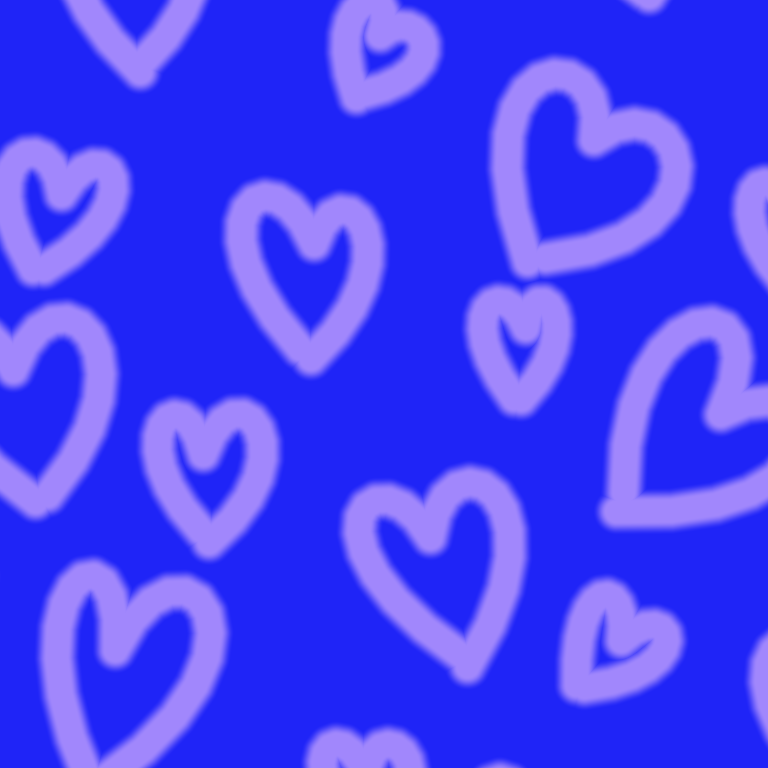
This pattern is drawn by a WebGL 2 fragment shader. Its source:

```glsl
#version 300 es
precision highp float;
// Draws soft lilac hand-drawn heart outlines scattered over vivid blue.

uniform vec2 u_resolution;
out vec4 fragColor;

const vec3 BLUE = vec3(0.12, 0.14, 0.97);
const vec3 LILAC = vec3(0.63, 0.53, 0.99);
const float CELL = 0.29;           // mean spacing of the hearts
const float GRID_TILT = 0.33;      // turns the grid so that rows do not show
const float WOBBLE = 0.035;        // offset of a heart from its cell centre
const float STROKE_RADIUS = 0.0222;
const float SOFTNESS = 0.009;      // half width of the blurred edge
const int SEGMENTS = 12;

// Integer hash: two random values in 0..1 for a cell and a seed.
vec2 hash2(ivec2 cell, int seed) {
    uvec2 v = uvec2(cell + ivec2(seed * 37 + 512, seed * 91 + 512));
    v = v * 1664525u + 1013904223u;
    v.x += v.y * 1664525u;
    v.y += v.x * 1664525u;
    v ^= v >> 16u;
    v.x += v.y * 1664525u;
    v.y += v.x * 1664525u;
    v ^= v >> 16u;
    return vec2(v >> 8u) / 16777216.0;
}

mat2 rotation(float angle) {
    float c = cos(angle), s = sin(angle);
    return mat2(c, s, -s, c);
}

float segmentDistance(vec2 p, vec2 a, vec2 b) {
    vec2 ab = b - a;
    float t = clamp(dot(p - a, ab) / max(dot(ab, ab), 1e-6), 0.0, 1.0);
    return length(p - a - ab * t);
}

vec2 bezier(vec2 a, vec2 b, vec2 c, vec2 d, float t) {
    float u = 1.0 - t;
    return u * u * u * a + 3.0 * u * u * t * b + 3.0 * u * t * t * c + t * t * t * d;
}

float bezierDistance(vec2 p, vec2 a, vec2 b, vec2 c, vec2 d) {
    float nearest = 1e3;
    vec2 previous = a;
    for (int i = 1; i <= SEGMENTS; i++) {
        vec2 next = bezier(a, b, c, d, float(i) / float(SEGMENTS));
        nearest = min(nearest, segmentDistance(p, previous, next));
        previous = next;
    }
    return nearest;
}

// Unit heart: two uneven strokes from the notch over a lobe to the tip.
float heartDistance(vec2 p, ivec2 cell) {
    vec2 lean = hash2(cell, 3) - 0.5;
    vec2 notch = vec2(0.3 * lean.x, 0.25 + 0.25 * lean.y);
    float nearest = 1e3;
    for (int half_ = 0; half_ < 2; half_++) {
        float side = float(half_ * 2 - 1);
        vec2 lobe = hash2(cell, 4 + half_);
        vec2 flank = hash2(cell, 6 + half_);
        vec2 ending = hash2(cell, 8 + half_);
        vec2 rise = vec2(side * (0.2 + 0.35 * lobe.x), 1.3 + 0.6 * lobe.y);
        vec2 fall = vec2(side * (1.4 + 0.45 * flank.x), 0.25 + 0.5 * flank.y);
        vec2 tip = vec2(0.45 * lean.y + side * 0.12 * ending.x, -0.9 - 0.25 * ending.y);
        nearest = min(nearest, bezierDistance(p, notch, rise, fall, tip));
    }
    return nearest;
}

// Distance to the closest heart line, in canvas units.
float scatterDistance(vec2 p) {
    vec2 gridPoint = rotation(GRID_TILT) * p;
    ivec2 home = ivec2(floor(gridPoint / CELL));
    float nearest = 1e3;
    for (int y = -1; y <= 1; y++) {
        for (int x = -1; x <= 1; x++) {
            ivec2 cell = home + ivec2(x, y);
            vec2 offset = (hash2(cell, 1) * 2.0 - 1.0) * WOBBLE;
            vec2 centre = (vec2(cell) + 0.5) * CELL + offset;

            // Large and small hearts alternate so that they pack without touching.
            vec2 traits = hash2(cell, 2);
            bool large = ((cell.x + cell.y) & 1) == 0;
            float size = large ? mix(0.1, 0.135, traits.x) : mix(0.06, 0.085, traits.x);
            float turn = traits.y * 2.0 - 1.0;
            float angle = 0.3 * turn + 0.9 * pow(turn, 5.0);

            vec2 local = rotation(angle - GRID_TILT) * (gridPoint - centre);
            if (length(local) > size * 1.5 + 0.05) continue;
            nearest = min(nearest, size * heartDistance(local / size, cell));
        }
    }
    return nearest;
}

void main() {
    vec2 p = gl_FragCoord.xy / u_resolution.y;
    float d = scatterDistance(p);
    float ink = 1.0 - smoothstep(STROKE_RADIUS - SOFTNESS, STROKE_RADIUS + SOFTNESS, d);
    fragColor = vec4(mix(BLUE, LILAC, ink), 1.0);
}
```
